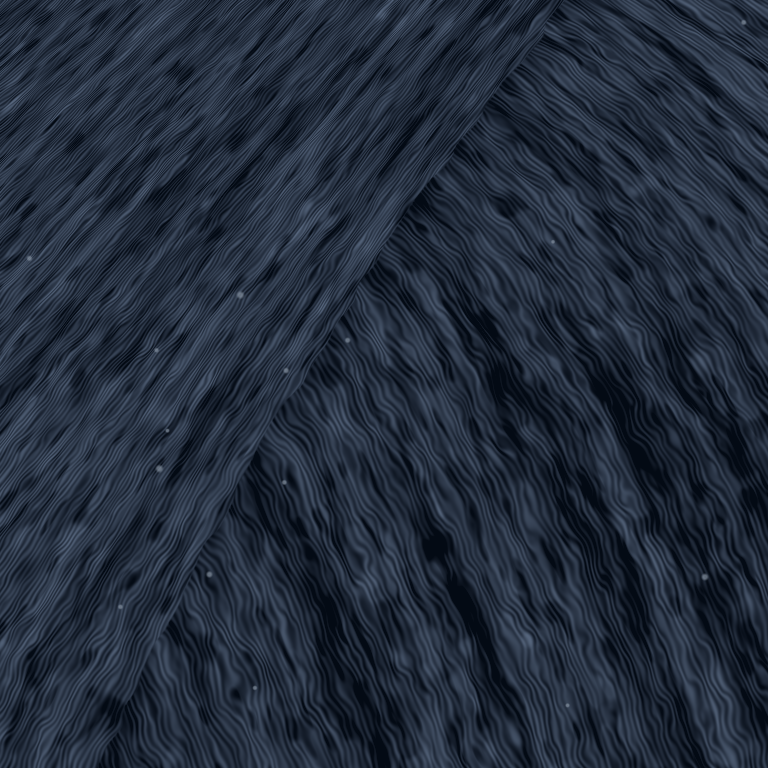
This texture is drawn by a WebGL 1 fragment shader. Its source:

```glsl
precision highp float;
// Dark blue yarn ball: two fans of fuzzy knitted strands meet at a curved edge.
// Each fan has its own (across, along) coordinates, and stretched noise draws
// the strands, mesh gaps and fibres. Lint and a contact shadow lie on top.
uniform vec2 u_resolution;

const vec3 SHADOW_BLUE = vec3(0.030, 0.058, 0.100);
const vec3 MID_BLUE = vec3(0.145, 0.185, 0.248);
const vec3 LIGHT_BLUE = vec3(0.262, 0.315, 0.395);
const vec3 LINT_GREY = vec3(0.52, 0.57, 0.63);
const float TAU = 6.28319;

float hash(vec2 p) {
  vec3 q = fract(vec3(p.xyx) * 0.1031);
  q += dot(q, q.yzx + 33.33);
  return fract((q.x + q.y) * q.z);
}

// Smooth value noise in 0..1.
float noise(vec2 p) {
  vec2 cell = floor(p);
  vec2 f = fract(p);
  f = f * f * (3.0 - 2.0 * f);
  float low = mix(hash(cell), hash(cell + vec2(1.0, 0.0)), f.x);
  float high = mix(hash(cell + vec2(0.0, 1.0)), hash(cell + vec2(1.0)), f.x);
  return mix(low, high, f.y);
}

float signedNoise(vec2 p) {
  return 2.0 * noise(p + 50.0) - 1.0;
}

// Horizontal position of the edge between both fans at height y.
float edgeAt(float y) {
  return 0.13 + 0.42 * y + 0.19 * y * y;
}

// Strand coordinates: x runs across the fibres, y along them.
vec2 leftFan(vec2 p) {
  float across = (p.x - edgeAt(p.y)) * (1.0 + 0.9 * p.y);
  return vec2(across + 3.0, 0.55 * p.x + 0.84 * p.y);
}

vec2 rightFan(vec2 p) {
  float y2 = p.y * p.y;
  float across = p.x + 0.36 * p.y + 0.12 * y2 + 0.22 * y2 * y2;
  return vec2(across + 7.0, 0.86 * p.y - 0.5 * p.x + 2.0);
}

// Thin wavering fibres that drift together and apart like loose stitches.
float fibres(vec2 s, float density) {
  float sway = 0.75 * signedNoise(s * vec2(42.0, 30.0))
             + 0.35 * signedNoise(s * vec2(90.0, 55.0));
  float wave = sin(TAU * (s.x * density + sway));
  float strength = 0.45 + 0.9 * noise(s * vec2(75.0, 24.0) + 9.0);
  return wave * strength;
}

// Brightness of the knit, about 0 in gaps and 1 on lit fibres.
float knit(vec2 s, float density, float grooveDepth) {
  vec2 bent = s + vec2(0.007 * signedNoise(s * vec2(16.0, 14.0)), 0.0);
  float strands = signedNoise(bent * vec2(23.0, 1.6));
  float groove = smoothstep(0.15, 0.8, -strands);
  float plies = signedNoise(bent * vec2(52.0, 7.0));
  float mesh = signedNoise(bent * vec2(100.0, 30.0));
  float gaps = smoothstep(0.2, 0.75, signedNoise(bent * vec2(82.0, 27.0) + 30.0));
  float value = 0.55 + 0.09 * strands - grooveDepth * groove;
  value += 0.17 * plies + 0.24 * mesh - 0.36 * gaps;
  return value + 0.25 * fibres(bent, density);
}

// Sparse round specks, one candidate in each cell.
float specks(vec2 p, float cells, float share) {
  vec2 cell = floor(p * cells);
  vec2 offset = vec2(hash(cell + 3.0), hash(cell + 71.0)) * 0.6 + 0.2;
  float radius = 0.04 + 0.05 * hash(cell + 19.0);
  float d = length(fract(p * cells) - offset);
  float chosen = step(1.0 - share, hash(cell + 127.0));
  return chosen * (1.0 - smoothstep(radius * 0.4, radius * 1.4, d));
}

// Soft tufts, slightly drawn out along the strands.
float tufts(vec2 s) {
  float shape = noise(s * vec2(48.0, 30.0) + 5.0);
  float area = noise(s * 9.0 + 17.0);
  return smoothstep(0.66, 0.95, shape) * smoothstep(0.35, 0.8, area);
}

vec3 yarnColour(float value) {
  vec3 dark = mix(SHADOW_BLUE, MID_BLUE, clamp(value * 2.0, -0.15, 1.0));
  return dark + (LIGHT_BLUE - MID_BLUE) * clamp(value * 2.0 - 1.0, 0.0, 1.6);
}

void main() {
  vec2 p = gl_FragCoord.xy / u_resolution;
  float pixel = 1.0 / u_resolution.x;
  float side = p.x - edgeAt(p.y) + 0.006 * signedNoise(vec2(p.y * 38.0, 1.0));
  float onRight = smoothstep(-1.5 * pixel, 1.5 * pixel, side);

  vec2 left = leftFan(p);
  vec2 right = rightFan(p);
  float leftValue = knit(left, 125.0, 0.13);
  float rightValue = knit(right, 108.0, 0.32);

  // The left fan overlaps the right one and shades it in patches.
  float patches = 0.35 + 0.65 * noise(right * vec2(34.0, 8.0));
  rightValue -= 0.5 * patches * exp(-max(side, 0.0) / 0.035);
  leftValue += 0.07 * smoothstep(-0.08, -0.03, side);

  float value = mix(leftValue, rightValue, onRight);
  value += 0.09 * signedNoise(p * 3.5) + 0.05 * (p.y - 0.5);
  value += 0.32 * mix(tufts(left), tufts(right), onRight);

  vec3 colour = yarnColour(value);
  colour = mix(colour, LINT_GREY, 0.7 * specks(p, 17.0, 0.06));
  gl_FragColor = vec4(colour, 1.0);
}
```
